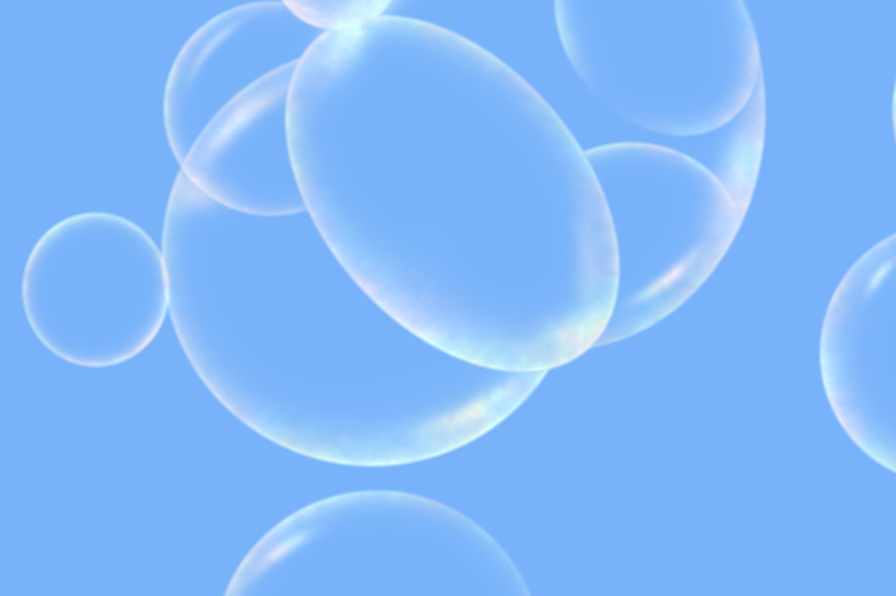
A WebGL 1 fragment shader for this background:

```glsl
precision highp float;
// Clustered iridescent soap bubbles floating on a plain blue sky.

uniform vec2 u_resolution;

// Lengths are in hundredths of the canvas height.
const vec3 SKY = vec3(0.47, 0.70, 0.98);
const vec3 FILM = vec3(0.91, 0.97, 0.98);
const float SOFT_EDGE = 0.45;
const float LINE_WIDTH = 0.8;
const float FALLOFF = 1.4;
const float IRIDESCENCE = 0.045;
const float GRAIN = 0.55;
const float LEAN = -0.863;   // tilt of the stretched bubbles

float hash(vec2 p) {
  return fract(sin(dot(p, vec2(127.1, 311.7))) * 43758.5453);
}

float noise(vec2 p) {
  vec2 i = floor(p), f = fract(p);
  f = f * f * (3.0 - 2.0 * f);
  return mix(mix(hash(i), hash(i + vec2(1, 0)), f.x),
             mix(hash(i + vec2(0, 1)), hash(i + vec2(1, 1)), f.x), f.y);
}

float fbm(vec2 p) {
  float sum = 0.0, amp = 0.5;
  for (int i = 0; i < 4; i++) {
    sum += amp * noise(p);
    p = p * 2.03 + 7.1;
    amp *= 0.5;
  }
  return sum;
}

vec2 turn(vec2 p, float a) {
  return vec2(cos(a) * p.x + sin(a) * p.y, cos(a) * p.y - sin(a) * p.x);
}

// Approximate depth inside an ellipse, negative outside.
float depth(vec2 p, vec2 radii, float tilt) {
  vec2 q = turn(p, tilt) + 0.001;
  float k = length(q / radii);
  return k * (1.0 - k) / length(q / (radii * radii));
}

float inside(float d) {
  return smoothstep(-SOFT_EDGE, SOFT_EDGE, d);
}

// Thin outline plus a glow that fades inward.
float rim(float d, float line, float glow, float width) {
  float inner = max(d, 0.0);
  return inside(d) * (line * exp(-pow(inner / LINE_WIDTH, 2.0))
    + glow * exp(-pow(inner / width, FALLOFF)));
}

// Brightness around a rim, strongest towards the given angle.
float lobe(vec2 p, float angle, float tightness) {
  float c = dot(normalize(p + 0.001), vec2(cos(angle), sin(angle)));
  return pow(0.5 + 0.5 * c, tightness);
}

// Soft curved highlight.
float streak(vec2 p, float angle, vec2 size, float bend) {
  vec2 q = turn(p, angle);
  q.y -= bend * q.x * q.x;
  q /= size;
  return exp(-dot(q, q));
}

void add(inout float cover, float amount) {
  cover = 1.0 - (1.0 - cover) * (1.0 - clamp(amount, 0.0, 1.0));
}

void main() {
  vec2 p = 100.0 * gl_FragCoord.xy / u_resolution.y;
  float cover = 0.0;

  // Cluster: each place is relative to its bubble centre.
  vec2 front = p - vec2(75.9, 67.5), lower = p - vec2(62.4, 57.1);
  vec2 right = p - vec2(94.1, 81.4), upper = p - vec2(45.5, 81.8);
  vec2 top = p - vec2(110.2, 95.1), cap = p - vec2(105.9, 59.8);
  float frontDepth = depth(front, vec2(34.6, 22.0), LEAN);
  float rightDepth = depth(right, vec2(34.3, 40.2), 0.0);
  float lowerDepth = depth(lower, vec2(35.3), 0.0);
  float behind = 1.0 - inside(frontDepth);

  float lowerLight = lobe(lower, -1.25, 3.0);
  add(cover, behind * rim(lowerDepth, 0.22, 0.36 + 0.36 * lowerLight, 2.6 + 2.2 * lowerLight));
  float rightLight = lobe(right, -0.6, 5.0);
  add(cover, behind * rim(rightDepth, 0.12, 0.12 + 0.55 * rightLight, 2.0 + 1.8 * rightLight));
  add(cover, behind * rim(depth(upper, vec2(18.0), 0.0), 0.16, 0.2 + 0.42 * lobe(upper, 2.7, 3.0)
    + 0.25 * lobe(upper, -2.1, 8.0), 1.8));
  add(cover, rim(depth(top, vec2(19.6, 15.1), LEAN), 0.0, 0.55 * lobe(top, 3.1, 12.0)
    + 0.55 * lobe(top, -0.8, 6.0), 2.4));
  add(cover, behind * inside(rightDepth) * smoothstep(0.0, 9.0, cap.y)
    * rim(depth(cap, vec2(18.6, 16.3), 0.0), 0.25, 0.4, 2.0));
  float frontLight = lobe(front, -1.65, 3.0);
  add(cover, rim(frontDepth, 0.18, 0.4 + 0.42 * frontLight
    + 0.2 * lobe(front, 2.2, 5.0), 3.0 + 2.6 * frontLight));
  add(cover, rim(depth(p - vec2(56.5, 104.8), vec2(10.5, 9.8), 0.0), 0.15, 0.75, 7.0));

  // Separate bubbles.
  vec2 small = p - vec2(16.1, 51.4), bottom = p - vec2(63.3, -9.8), side = p - vec2(159.8, 40.8);
  add(cover, rim(depth(small, vec2(12.3, 12.9), 0.0), 0.25, 0.34 + 0.42 * lobe(small, -0.8, 6.0)
    + 0.35 * lobe(small, 2.2, 6.0), 1.5));
  add(cover, rim(depth(bottom, vec2(27.5), 0.0), 0.08, 0.2 + 0.5 * lobe(bottom, 2.3, 4.0), 2.5));
  add(cover, rim(depth(side, vec2(22.2), 0.0), 0.2, 0.35 + 0.4 * lobe(side, 3.6, 4.0), 3.6));
  add(cover, rim(depth(p - vec2(172.2, 81.4), vec2(22.4), 0.0), 0.3, 0.55, 2.0));

  // Reflected light and the bright film where bubbles join.
  add(cover, behind * 0.8 * streak(p - vec2(79.8, 31.0), 0.49, vec2(9.0, 1.8), 0.015));
  add(cover, 0.9 * streak(p - vec2(112.2, 53.3), 0.67, vec2(6.0, 1.1), 0.012));
  add(cover, behind * 0.75 * streak(p - vec2(39.8, 79.8), 0.75, vec2(10.0, 1.9), -0.015));
  add(cover, 0.5 * streak(p - vec2(35.3, 92.2), 0.85, vec2(6.0, 0.9), -0.025));
  add(cover, 0.85 * streak(p - vec2(47.3, 7.8), 0.6, vec2(5.0, 1.2), -0.015));
  add(cover, 0.8 * streak(p - vec2(147.5, 53.7), 0.9, vec2(3.2, 0.9), -0.02));
  add(cover, 0.85 * streak(p - vec2(58.5, 94.5), 1.05, vec2(8.0, 3.4), 0.0));
  add(cover, 0.5 * streak(p - vec2(63.5, 99.5), 0.5, vec2(5.0, 2.0), 0.0));
  add(cover, inside(frontDepth) * 0.75 * streak(p - vec2(98.5, 44.5), 0.25, vec2(7.5, 3.2), 0.0));
  add(cover, inside(frontDepth) * 0.3 * streak(p - vec2(98.5, 56.0), 1.6, vec2(11.0, 2.0), 0.0));
  add(cover, inside(rightDepth) * 0.6 * streak(p - vec2(124.0, 71.0), 1.25, vec2(9.0, 3.2), 0.0));
  add(cover, behind * inside(lowerDepth) * 0.55 * streak(p - vec2(32.8, 67.5), 0.0, vec2(5.0, 3.0), 0.0));

  // Mottled film with drifting mint and pink tints.
  cover *= 1.0 + GRAIN * (fbm(p * 0.5) - 0.47);
  float hue = 6.283 * (fbm(p * 0.08) * 1.6 + p.x * 0.01);
  vec3 film = FILM + IRIDESCENCE * cos(hue + vec3(0.0, 2.6, 4.2));
  gl_FragColor = vec4(mix(SKY, film, clamp(cover, 0.0, 1.0)), 1.0);
}
```
